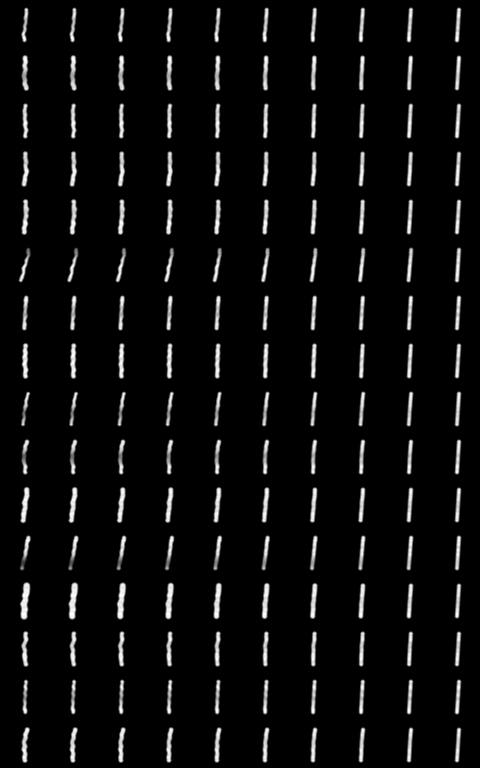
Reproduce this pattern procedurally as a WebGL 2 fragment shader.

```glsl
#version 300 es
precision highp float;
// Ten by sixteen grid of pale brush strokes on black; each row relaxes from its own form to a shared one.

uniform vec2 u_resolution;
out vec4 fragColor;

// Form of the leftmost stroke per row, top to bottom; lengths in 1/48 of a cell.
const float SLANT[16] = float[](3.0, 0.2, -0.8, 0.8, 2.0, 8.0, 1.8, 0.0,
                                4.8, 1.0, 4.0, 6.5, 3.2, 0.5, 1.0, 2.0);
const float BEND[16] = float[](-0.3, -1.2, 0.0, 1.8, 1.6, 0.2, -0.3, 0.0,
                               -0.6, -2.2, -0.3, 0.6, -0.6, -1.4, 0.0, -1.2);
const float RADIUS[16] = float[](1.6, 2.2, 1.9, 2.1, 2.2, 1.5, 1.8, 2.2,
                                 1.5, 1.9, 2.4, 1.8, 3.1, 2.1, 1.6, 2.2);
// Depth and height of the worn patch along each stroke.
const float WEAR[16] = float[](0.25, 0.35, 0.1, 0.15, 0.15, 0.55, 0.3, 0.0,
                               0.55, 0.6, 0.0, 0.75, 0.0, 0.1, 0.4, 0.1);
const float WEAR_AT[16] = float[](0.1, -0.2, 0.5, 0.6, 0.3, 0.9, 0.0, 0.0,
                                  -0.3, 0.0, 0.0, -0.65, 0.0, 0.2, 0.0, 0.2);

float hash(vec2 p) {
  p = fract(p * vec2(0.1031, 0.1137));
  p += dot(p, p.yx + 33.33);
  return fract((p.x + p.y) * p.x * 17.0);
}

// One-dimensional gradient noise, with a separate sequence per seed.
float gradientNoise(float x, float seed) {
  float i = floor(x), f = x - i;
  float a = (hash(vec2(i + 20.0, seed)) * 2.0 - 1.0) * f;
  float b = (hash(vec2(i + 21.0, seed)) * 2.0 - 1.0) * (f - 1.0);
  return 2.0 * mix(a, b, f * f * f * (f * (f * 6.0 - 15.0) + 10.0));
}

void main() {
  vec2 grid = gl_FragCoord.xy / u_resolution * vec2(10.0, 16.0);
  vec2 cell = floor(grid);
  vec2 p = fract(grid) * 48.0;
  int row = clamp(15 - int(cell.y), 0, 15);
  float own = 1.0 - cell.x / 9.0;

  // Blend the row's form towards the shared one.
  float slant = mix(2.0, SLANT[row], own);
  float bend = BEND[row] * own;
  float radius = mix(1.8, RADIUS[row], own);
  float wear = mix(0.12, WEAR[row], own);

  // Curved spine with rounded ends.
  float spineY = clamp(p.y - 23.0, -15.2, 15.2);
  float v = spineY / 15.2;
  float wobble = gradientNoise(v * 2.5, float(row)) * 1.1 * own;
  float spineX = mix(26.0, 25.2, own) + 0.5 * slant * v
               + bend * (0.5 - v * v) + wobble;
  vec2 offset = p - vec2(spineX, 23.0 + spineY);
  offset.x /= sqrt(1.0 + slant * slant / 924.0);
  radius += gradientNoise(v * 3.0, float(row) + 40.0) * 0.5 * own;
  float d = length(offset) - radius;

  // Soft edge, never narrower than a pixel.
  float soft = max(1.35, 240.0 / u_resolution.x);
  float ink = 1.0 - smoothstep(-soft, soft, d);

  // Worn patch and uneven ink.
  float away = v - WEAR_AT[row];
  ink *= 1.0 - wear * exp(-5.0 * away * away);
  ink *= 0.95 + 0.12 * gradientNoise(v * 4.0, float(row) + 80.0);

  fragColor = vec4(vec3(clamp(ink, 0.0, 1.0)), 1.0);
}
```
